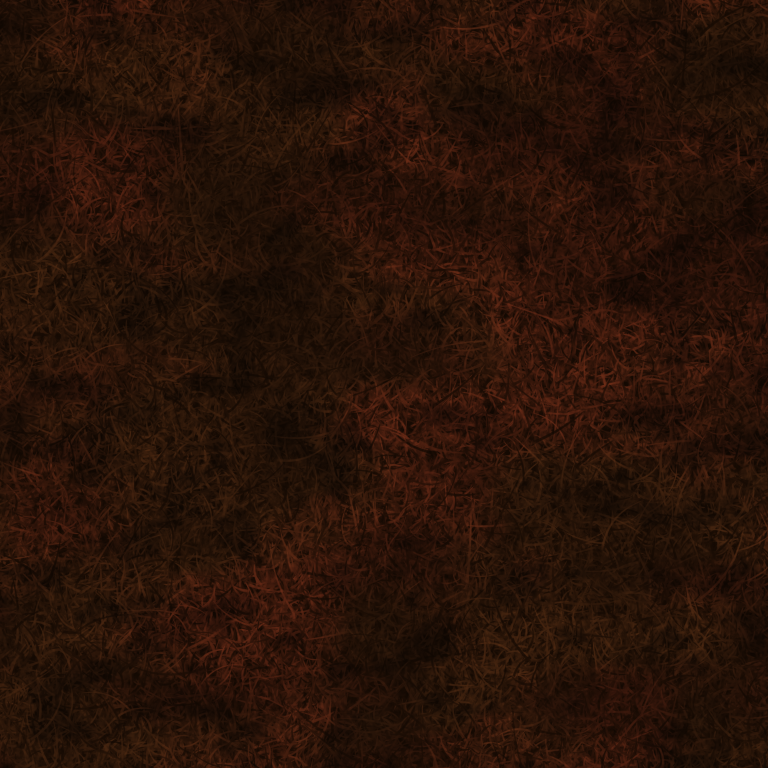
A Shadertoy shader for this texture:

```glsl
// Dark, reddish-brown matted grass made of layered, curved blades.

const vec3 SHADE = vec3(0.075, 0.034, 0.008);
const vec3 MOSS = vec3(0.220, 0.116, 0.050);
const vec3 DRY = vec3(0.305, 0.122, 0.064);
const float PI = 3.14159;
const int LAYERS = 14;

float hash(vec2 p) {
    return fract(sin(dot(p, vec2(127.1, 311.7))) * 43758.5);
}

float noise(vec2 p) {
    vec2 cell = floor(p);
    vec2 f = fract(p);
    f = f * f * (3.0 - 2.0 * f);
    float low = mix(hash(cell), hash(cell + vec2(1.0, 0.0)), f.x);
    float high = mix(hash(cell + vec2(0.0, 1.0)), hash(cell + 1.0), f.x);
    return mix(low, high, f.y);
}

float fbm(vec2 p) {
    float sum = 0.0;
    float amplitude = 0.5;
    for (int i = 0; i < 4; i++) {
        sum += amplitude * noise(p);
        p = p * 2.03 + 17.3;
        amplitude *= 0.5;
    }
    return sum / 0.9375;
}

// Coverage of one bent, tapering blade centred on the origin.
float blade(vec2 p, float angle, float halfLength, float bend, float width, float soft) {
    vec2 along = vec2(cos(angle), sin(angle));
    float x = dot(p, along) / halfLength;
    float y = dot(p, vec2(-along.y, along.x)) - bend * halfLength * (x * x - 0.33);
    float w = width * (0.75 - 0.35 * x);
    float side = 1.0 - smoothstep(w - soft, w + soft, abs(y));
    return side * (1.0 - smoothstep(0.65, 1.0, abs(x)));
}

// Lays one jittered grid of blades over the colour below.
vec3 bladeLayer(vec3 below, vec2 uv, float cells, float density, float seed,
                vec3 lit, float soft) {
    vec2 home = floor(uv * cells);
    vec3 color = below;
    for (int j = -1; j <= 1; j++) {
        for (int i = -1; i <= 1; i++) {
            vec2 id = home + vec2(i, j);
            vec2 key = id + seed * vec2(13.7, 7.9);
            if (hash(key + 0.71) > density) continue;
            vec2 center = (id + vec2(hash(key), hash(key + 3.13))) / cells;
            float lean = hash(key + 5.37) + hash(key + 8.59) - 1.0;
            float halfLength = mix(0.5, 0.95, hash(key + 2.27)) / cells;
            float bend = 0.7 * (hash(key + 6.41) - 0.5);
            float width = mix(0.0010, 0.0020, hash(key + 4.83));
            float tone = hash(key + 9.19);
            float cover = blade(uv - center, PI * (0.5 + 0.75 * lean),
                                halfLength, bend, width, soft);
            color = mix(color, mix(SHADE, lit, tone), 0.78 * cover);
        }
    }
    return color;
}

void mainImage(out vec4 fragColor, in vec2 fragCoord) {
    vec2 uv = fragCoord / iResolution.y;
    float soft = max(0.0010, 0.6 / iResolution.y);

    // Broad dry and mossy patches, with hollows in shadow
    float dryness = smoothstep(0.34, 0.66, fbm(uv * vec2(4.5, 7.0) + 2.6));
    float light = smoothstep(0.25, 0.75, fbm(uv * vec2(8.0, 11.0) + 31.0));
    vec3 lit = mix(MOSS, DRY, dryness) * mix(0.76, 1.24, light);

    // Fine litter under the blades
    float litter = fbm(uv * vec2(130.0, 100.0) + 5.0);
    vec3 color = mix(SHADE, lit, 0.75 * smoothstep(0.2, 0.85, litter));

    // Short dense blades first, long sparse ones on top
    for (int i = 0; i < LAYERS; i++) {
        float rise = float(i) / float(LAYERS - 1);
        float cells = mix(76.0, 14.0, rise);
        float density = mix(1.0, 0.5, rise);
        color = bladeLayer(color, uv, cells, density, float(i) + 1.0,
                           lit * mix(1.0, 1.15, rise), soft);
    }

    // Shadowed gaps and a slight grain
    float gaps = smoothstep(0.28, 0.5, fbm(uv * vec2(16.0, 24.0) + 9.0));
    color *= mix(0.72, 1.04, gaps);
    color *= mix(0.88, 1.12, noise(uv * 300.0));
    fragColor = vec4(color, 1.0);
}
```
